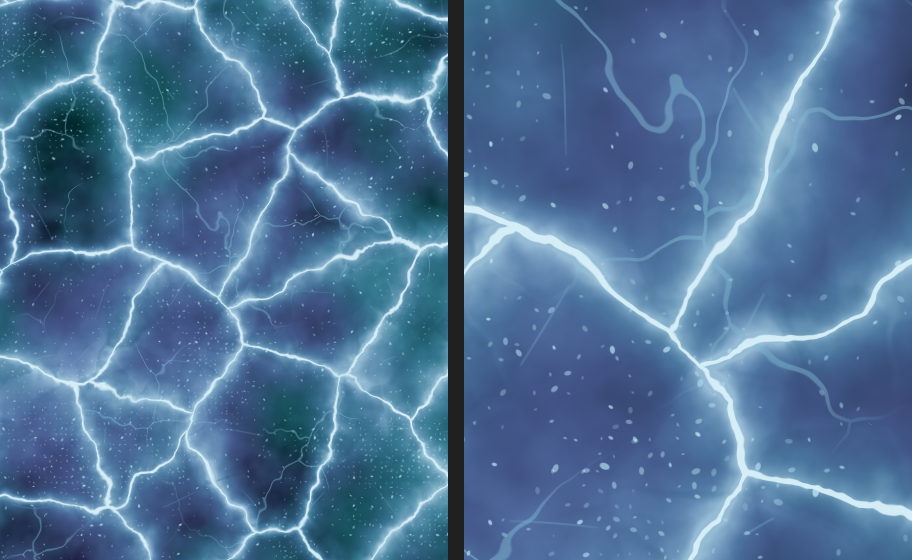
Left: the whole. Right: its middle third, enlarged.
Write a Shadertoy shader that draws this texture.

```glsl
// Deep blue cracked ice: glowing white fractures, frosted plates, hairlines and trapped specks.

const float CELLS_PER_HEIGHT = 4.5;
const vec3 CRACK_WHITE = vec3(0.86, 0.95, 0.98);
const vec3 HAIRLINE_BLUE = vec3(0.50, 0.72, 0.82);
const vec3 SPECK_WHITE = vec3(0.72, 0.88, 0.94);
const vec3 VIOLET_SHIFT = vec3(0.15, -0.05, 0.10);

// Ice colours from the darkest depth to the palest frost
const vec3 ICE[6] = vec3[6](
    vec3(0.05, 0.14, 0.21), vec3(0.13, 0.28, 0.37), vec3(0.19, 0.36, 0.49),
    vec3(0.26, 0.47, 0.60), vec3(0.40, 0.59, 0.71), vec3(0.58, 0.74, 0.83));

vec2 hash2(vec2 p) {
    vec3 q = fract(p.xyx * vec3(0.1031, 0.1030, 0.0973));
    q += dot(q, q.yzx + 33.33);
    return fract((q.xx + q.yz) * q.zy);
}

float noise(vec2 p) {
    vec2 i = floor(p), f = fract(p);
    f = f * f * (3.0 - 2.0 * f);
    float low = mix(hash2(i).x, hash2(i + vec2(1, 0)).x, f.x);
    float high = mix(hash2(i + vec2(0, 1)).x, hash2(i + vec2(1, 1)).x, f.x);
    return mix(low, high, f.y);
}

float fbm(vec2 p) {
    float sum = 0.0, amp = 0.533;
    for (int i = 0; i < 4; i++) {
        sum += amp * noise(p);
        p = mat2(1.6, 1.2, -1.2, 1.6) * p + 7.3;
        amp *= 0.5;
    }
    return sum;
}

vec2 warp(vec2 p, float freq, float amount) {
    return p + amount * (vec2(fbm(p * freq), fbm(p * freq + 31.7)) - 0.5);
}

// x: distance to the nearest cell border, y: random value of the cell
vec2 voronoi(vec2 p, float jitter) {
    vec2 base = floor(p), f = fract(p), nearCell = vec2(0), nearVec = vec2(0);
    float best = 9.0, border = 9.0;
    for (int y = -1; y <= 1; y++)
    for (int x = -1; x <= 1; x++) {
        vec2 cell = vec2(x, y);
        vec2 v = cell + 0.5 + jitter * (hash2(base + cell) - 0.5) - f;
        if (dot(v, v) < best) { best = dot(v, v); nearCell = cell; nearVec = v; }
    }
    for (int y = -2; y <= 2; y++)
    for (int x = -2; x <= 2; x++) {
        vec2 cell = nearCell + vec2(x, y);
        vec2 v = cell + 0.5 + jitter * (hash2(base + cell) - 0.5) - f;
        vec2 gap = v - nearVec;
        if (dot(gap, gap) > 1e-5) border = min(border, dot(0.5 * (v + nearVec), normalize(gap)));
    }
    return vec2(border, hash2(base + nearCell + 57.0).y);
}

float line(float dist, float halfWidth, float blur) {
    return 1.0 - smoothstep(halfWidth - blur, halfWidth + blur, dist);
}

// One dot per chosen grid cell, stretched a little in a random direction
float specks(vec2 p, float density, float radius, float blur) {
    vec2 cell = floor(p), r = hash2(cell), s = hash2(cell + 91.0);
    vec2 v = fract(p) - mix(vec2(0.3), vec2(0.7), s);
    float a = 6.2832 * s.x;
    v = mat2(cos(a), sin(a), -sin(a), cos(a)) * v * vec2(0.8, 1.25);
    float size = radius * mix(0.5, 1.4, r.y * r.y);
    return step(r.x, density) * line(length(v), size, blur) * mix(0.4, 1.0, s.y);
}

// Faint straight scratch inside each grid cell
float scratches(vec2 p, float width, float blur) {
    vec2 cell = floor(p), r = hash2(cell + 13.0);
    vec2 v = fract(p) - 0.5, dir = vec2(cos(6.2832 * r.x), sin(6.2832 * r.x));
    float reach = 0.42 * r.y, along = dot(v, dir);
    float dist = length(v - dir * clamp(along, -reach, reach));
    return line(dist, width, blur) * (1.0 - smoothstep(0.0, 0.45, abs(along)));
}

vec3 iceRamp(float tone) {
    vec3 col = ICE[0];
    for (int i = 1; i < 6; i++) col = mix(col, ICE[i], clamp(tone * 5.0 - float(i - 1), 0.0, 1.0));
    return col;
}

void mainImage(out vec4 fragColor, in vec2 fragCoord) {
    vec2 uv = fragCoord / iResolution.y;
    vec2 p = uv * CELLS_PER_HEIGHT + vec2(3.2, 8.6);
    float px = CELLS_PER_HEIGHT / iResolution.y;

    // Main fractures and the broken plates beside them
    vec2 bent = warp(warp(p, 1.6, 0.38), 7.0, 0.09);
    float d = voronoi(bent, 0.95).x;
    vec2 plate = voronoi(warp(p, 3.0, 0.3) * 2.3 + 19.0, 1.0);
    float plateTone = (plate.y - 0.45) * smoothstep(0.0, 0.06, plate.x);

    // Frost fades from the fractures into mottled dark depth
    float cloud = fbm(p * 0.9 + 4.0), mottle = fbm(p * 2.1 + 40.0), grain = fbm(p * 13.0);
    float frost = exp(-d / mix(0.07, 0.19, smoothstep(0.3, 0.7, cloud)));
    float depth = 1.0 - frost;
    float tone = 0.23 + 0.68 * frost + 0.30 * plateTone * frost;
    tone += depth * (0.75 * (mottle - 0.5) + 0.45 * (cloud - 0.5));
    tone += 0.17 * (grain - 0.5) * (0.35 + frost) + 0.16 * exp(-d / 0.025);
    vec3 col = iceRamp(tone);
    float violet = smoothstep(0.3, 0.7, fbm(p * 0.75 + 70.0)) - 0.45;
    col += VIOLET_SHIFT * violet * depth;

    // Hairline cracks, each fading in and out
    float hair = voronoi(warp(p, 2.2, 0.5) * 1.35 + 45.0, 1.0).x / 1.35;
    float hairMask = smoothstep(0.42, 0.66, noise(p * 1.7 + 22.0));
    col = mix(col, HAIRLINE_BLUE, 0.5 * hairMask * line(hair, 0.006, px));
    col = mix(col, HAIRLINE_BLUE, 0.3 * scratches(p * 1.8 + 0.3 * noise(p * 2.0), 0.006, px * 1.8));

    // Specks gathered in loose clusters
    float cluster = smoothstep(0.45, 0.8, fbm(p * 1.8 + 11.0));
    float dots = specks(uv * 58.0, 0.13 + 0.5 * cluster, 0.10, 58.0 / iResolution.y);
    dots += 0.6 * specks(uv * 105.0 + 8.0, 0.12 + 0.6 * cluster, 0.14, 105.0 / iResolution.y);
    col = mix(col, SPECK_WHITE, 0.85 * min(dots, 1.0));

    // Bright fracture cores of uneven width
    float core = line(d, mix(0.004, 0.016, noise(p * 5.0)), px * 1.1);
    col = mix(col, CRACK_WHITE, 0.9 * core);
    fragColor = vec4(clamp(col, 0.0, 1.0), 1.0);
}
```
